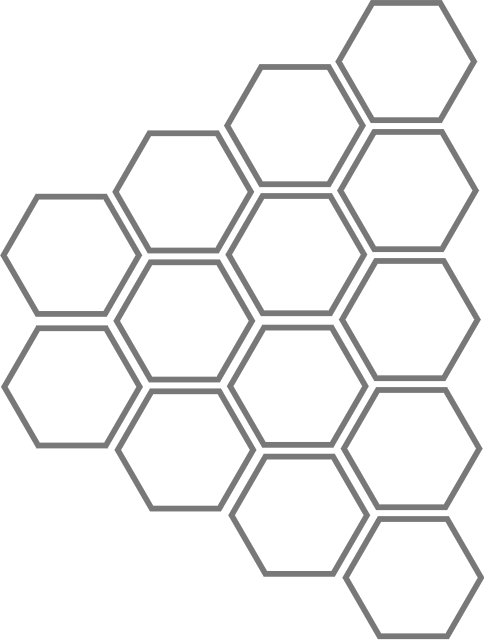
Write a Shadertoy shader that draws this pattern.

```glsl
// Staggered honeycomb of outlined grey hexagons, widening from left to right.
#define COLUMNS 4
#define FIRST_X 0.1113
#define MIDDLE_Y 0.4983
#define COLUMN_STEP 0.1759
#define HALF_ROW 0.1008
#define APOTHEM 0.0961
#define STROKE 0.0090
#define CENTRE_GAP 0.0020
#define DRIFT 0.0006
#define BOW 0.00026
#define LINE_COLOUR vec3(0.47)
#define PAPER_COLOUR vec3(1.0)

// Signed distance to a flat-topped hexagon with sharp corners.
float hexagon(vec2 p, float apothem) {
    p = abs(p);
    return max(p.y, dot(p, vec2(0.8660254, 0.5))) - apothem;
}

// Centre of a cell; the rows drift sideways and the columns bow slightly.
vec2 cellCentre(float column, float row) {
    float halfRow = 2.0 * row - column;
    float offset = halfRow - 1.0;
    float evenColumn = 1.0 - mod(column, 2.0);
    float x = FIRST_X + COLUMN_STEP * column
            + (DRIFT + BOW * column) * halfRow;
    float y = MIDDLE_Y - HALF_ROW * offset + BOW * column * column
            - CENTRE_GAP * evenColumn * sign(offset);
    return vec2(x, y);
}

void mainImage(out vec4 fragColor, in vec2 fragCoord) {
    vec2 uv = fragCoord / iResolution.y;
    float pixel = 1.0 / iResolution.y;
    float ink = 0.0;

    // Each column holds one more cell than the column before it.
    for (int column = 0; column < COLUMNS; column++) {
        for (int row = 0; row < column + 2; row++) {
            vec2 centre = cellCentre(float(column), float(row));
            float edge = hexagon(uv - centre, APOTHEM);
            float outline = max(edge, -edge - STROKE);
            ink = max(ink, clamp(0.5 - outline / pixel, 0.0, 1.0));
        }
    }

    fragColor = vec4(mix(PAPER_COLOUR, LINE_COLOUR, ink), 1.0);
}
```
